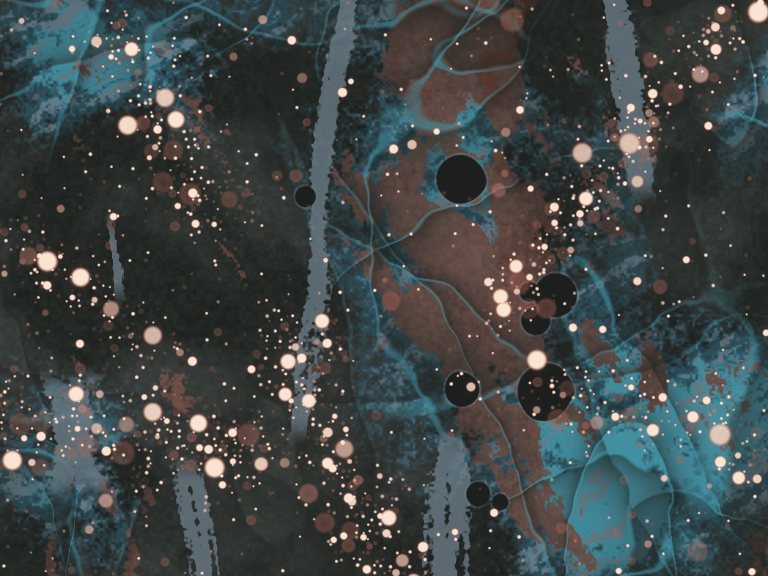
Give the GLSL for this background, as a WebGL 2 fragment shader.

```glsl
#version 300 es
precision highp float;
// Dark torn paint with teal and brown stains, round holes and drifting warm bokeh lights.
uniform vec2 u_resolution;
out vec4 outColor;
const vec3 INK = vec3(0.13, 0.145, 0.135), DEEP_TEAL = vec3(0.17, 0.30, 0.35);
const vec3 TEAL = vec3(0.26, 0.56, 0.63), SLATE = vec3(0.41, 0.48, 0.52);
const vec3 BROWN = vec3(0.38, 0.265, 0.235), RUST = vec3(0.46, 0.18, 0.10);
const vec3 ROSE = vec3(0.70, 0.40, 0.34), CREAM = vec3(1.0, 0.92, 0.85);

float hash(vec2 p) {
  vec3 q = fract(p.xyx * 0.1031);
  q += dot(q, q.yzx + 33.33);
  return fract((q.x + q.y) * q.z);
}
vec2 hash2(vec2 p) { return vec2(hash(p), hash(p + vec2(41.7, 89.3))); }
float noise(vec2 p) {
  vec2 i = floor(p), f = fract(p);
  f = f * f * (3.0 - 2.0 * f);
  return mix(mix(hash(i), hash(i + vec2(1, 0)), f.x),
             mix(hash(i + vec2(0, 1)), hash(i + vec2(1, 1)), f.x), f.y);
}
float fbm(vec2 p) {
  float sum = 0.0, gain = 0.53;
  for (int i = 0; i < 5; i++) {
    sum += gain * noise(p);
    p = mat2(1.6, 1.2, -1.2, 1.6) * p + 7.3;
    gain *= 0.5;
  }
  return sum;
}
mat2 turn(float a) { return mat2(cos(a), -sin(a), sin(a), cos(a)); }

// Soft ellipse, sheared sideways by lean
float blob(vec2 p, vec2 center, vec2 size, float lean) {
  vec2 d = (p - center - vec2(lean * (p.y - center.y), 0)) / size;
  return exp(-dot(d, d));
}
// Upright scraped band of torn threads
float scrape(vec2 p, float x, vec2 span, float width, float lean, float grit) {
  float u = (p.x - x - lean * (p.y - span.x) - 0.03 * noise(p * 4.0)) / width;
  float thread = noise(vec2(u * 3.0 + 9.0, p.y * 8.0)) * 0.7 + grit * 0.5;
  float ends = smoothstep(0.0, 0.06, min(p.y - span.x, span.y - p.y));
  return ends * smoothstep(0.34, 0.5, thread - 0.45 * u * u);
}
// Closeness to a segment
float strand(vec2 p, vec2 a, vec2 b, float width) {
  vec2 ab = b - a;
  float d = length(p - a - ab * clamp(dot(p - a, ab) / dot(ab, ab), 0.0, 1.0)) / width;
  return exp(-d * d);
}
// Where the lights gather
float gathering(vec2 p) {
  float s = strand(p, vec2(0.22, 0.92), vec2(0.36, 0.62), 0.05);
  s = max(s, strand(p, vec2(1.26, 0.96), vec2(0.87, 0.46), 0.04));
  s = max(s, strand(p, vec2(0.0, 0.28), vec2(0.42, 0.22), 0.06));
  s = max(s, strand(p, vec2(0.0, 0.60), vec2(0.25, 0.41), 0.05));
  s = max(s, strand(p, vec2(0.50, 0.40), vec2(0.66, 0.02), 0.06));
  s = max(s, strand(p, vec2(0.98, 0.32), vec2(1.32, 0.24), 0.05));
  return s * (0.5 + 0.8 * noise(p * 9.0));
}
// One grid of discs: x is the dim glow, y the bright core
vec2 bokeh(vec2 p, float cells, vec2 radii, vec2 density, float seed) {
  vec2 light = vec2(0);
  for (int k = 0; k < 9; k++) {
    vec2 cell = floor(p * cells) + vec2(k % 3 - 1, k / 3 - 1);
    vec2 center = (cell + 0.1 + 0.8 * hash2(cell + seed)) / cells;
    vec2 kind = hash2(cell + seed + 57.0);
    float radius = mix(radii.x, radii.y, kind.x), d = length(p - center) / radius;
    if (d > 2.2 || hash(cell + seed + 113.0) > density.x + density.y * gathering(center)) continue;
    float soft = max(0.2, 1.0 / (radius * u_resolution.y)), bright = smoothstep(0.35, 0.75, kind.y);
    float disc = 1.0 - smoothstep(1.0 - soft, 1.0 + soft, d);
    light.x += disc * (0.25 + 0.5 * kind.y + 0.15 * d) + 0.4 * bright * exp(-d * d);
    light.y = max(light.y, bright * (1.0 - smoothstep(0.9 - soft, 0.9 + soft, d)));
  }
  return light;
}

void main() {
  vec2 p = gl_FragCoord.xy / u_resolution.y;
  vec2 warped = p + 0.22 * (vec2(fbm(p * 2.6), fbm(p * 2.6 + 19.0)) - 0.5);
  float cloud = fbm(warped * 6.0);
  float brush = fbm(turn(0.65) * warped * vec2(16.0, 5.0) + 31.0);
  float wisp = fbm(turn(0.5) * warped * vec2(8.0, 45.0));
  float grit = 0.5 * noise(p * 210.0) + 0.5 * noise(p * 95.0);
  // Ground, teal stains and pale scuffs
  float zone = blob(p, vec2(0.18, 0.91), vec2(0.23, 0.15), 0.3)
             + blob(p, vec2(0.84, 0.58), vec2(0.24, 0.48), -0.25)
             + 0.9 * blob(p, vec2(1.17, 0.22), vec2(0.22), 0.5)
             + 0.7 * blob(p, vec2(0.12, 0.16), vec2(0.12, 0.16), 0.0)
             + 0.8 * blob(p, vec2(1.33, 0.82), vec2(0.07, 0.13), 0.4);
  float stain = zone * (1.2 * brush + 0.6 * wisp - 0.2) + 0.6 * (cloud - 0.5) + 0.4 * (grit - 0.5);
  vec3 color = INK * (0.8 + 0.5 * grit) + vec3(0.085) * smoothstep(0.4, 0.75, cloud);
  color = mix(color, DEEP_TEAL, smoothstep(0.2, 0.48, stain));
  color = mix(color, TEAL, smoothstep(0.46, 0.7, stain));
  color = mix(color, SLATE, 0.85 * smoothstep(0.56, 0.68, wisp + 0.35 * (grit - 0.5)) * smoothstep(0.3, 0.6, stain));
  // Brown stains with rust veins
  float earth = blob(p, vec2(0.88, 0.47), vec2(0.19, 0.30), -0.15)
              + blob(p, vec2(0.82, 0.96), vec2(0.11, 0.13), 0.2);
  earth += 1.3 * (brush - 0.5) + 0.7 * (noise(warped * vec2(22.0, 3.0)) - 0.5) + 0.3 * (grit - 0.5);
  color = mix(color, BROWN * (0.6 + 0.5 * cloud + 0.3 * grit), 0.92 * smoothstep(0.44, 0.54, earth));
  color = mix(color, RUST, 0.8 * smoothstep(0.05, 0.0, abs(cloud - 0.5)) * blob(p, vec2(0.82, 0.95), vec2(0.12), 0.0));
  // Folds: sharp lit edge on one side, fading shade on the other
  for (int i = 0; i < 4; i++) {
    float k = float(i);
    float fold = noise(turn(0.4 + 0.8 * k) * warped * vec2(6.0, 2.5) + 13.0 * k) - 0.5;
    float shade = smoothstep(0.0, 0.015, fold) * exp(-12.0 * max(fold, 0.0));
    float edge = smoothstep(0.014, 0.003, abs(fold + 0.01)) * smoothstep(0.3, 0.6, cloud);
    color = mix(color, INK, 0.6 * shade);
    color = mix(color, TEAL, 0.6 * edge * smoothstep(0.05, 0.6, zone));
  }
  float bands = scrape(p, 0.49, vec2(0.22, 1.1), 0.026, 0.12, grit) + scrape(p, 0.76, vec2(-0.1, 0.27), 0.038, 0.0, grit)
              + scrape(p, 1.10, vec2(0.64, 1.1), 0.036, -0.15, grit) + scrape(p, 0.12, vec2(0.12, 0.37), 0.065, -0.1, grit)
              + scrape(p, 0.34, vec2(-0.1, 0.22), 0.026, -0.1, grit) + scrape(p, 0.18, vec2(0.46, 0.64), 0.011, -0.05, grit);
  color = mix(color, SLATE, 0.8 * min(bands, 1.0));
  // Dark holes with thin pale rims
  float hole = 1.0;
  for (int i = 0; i < 10; i++) {
    vec2 h = hash2(vec2(i, 3)), shift = hash2(vec2(i, 29)) - 0.5;
    vec2 center = mix(vec2(0.64, 0.70), vec2(1.12, 0.12), (float(i) + 0.5) / 10.0) + shift * vec2(0.48, 0.14);
    hole = min(hole, length(p - center) - mix(0.015, 0.066, h.x * h.x) * (0.92 + 0.16 * noise(p * 28.0)));
  }
  color = mix(color, SLATE, 0.7 * grit * smoothstep(0.004, 0.001, abs(hole - 0.001)));
  color = mix(color, INK * 0.85, 1.0 - smoothstep(-0.0015, 0.0015, hole));
  // Warm lights from large to tiny
  vec2 light = bokeh(p, 17.0, vec2(0.009, 0.020), vec2(0.07, 0.95), 11.0);
  light = max(light, bokeh(p, 34.0, vec2(0.004, 0.009), vec2(0.07, 0.55), 211.0));
  light = max(light, bokeh(p, 85.0, vec2(0.0015, 0.0032), vec2(0.06, 0.65), 431.0));
  color = mix(color, ROSE, 0.75 * min(light.x, 1.0));
  outColor = vec4(mix(color, CREAM, 0.95 * light.y), 1.0);
}
```
